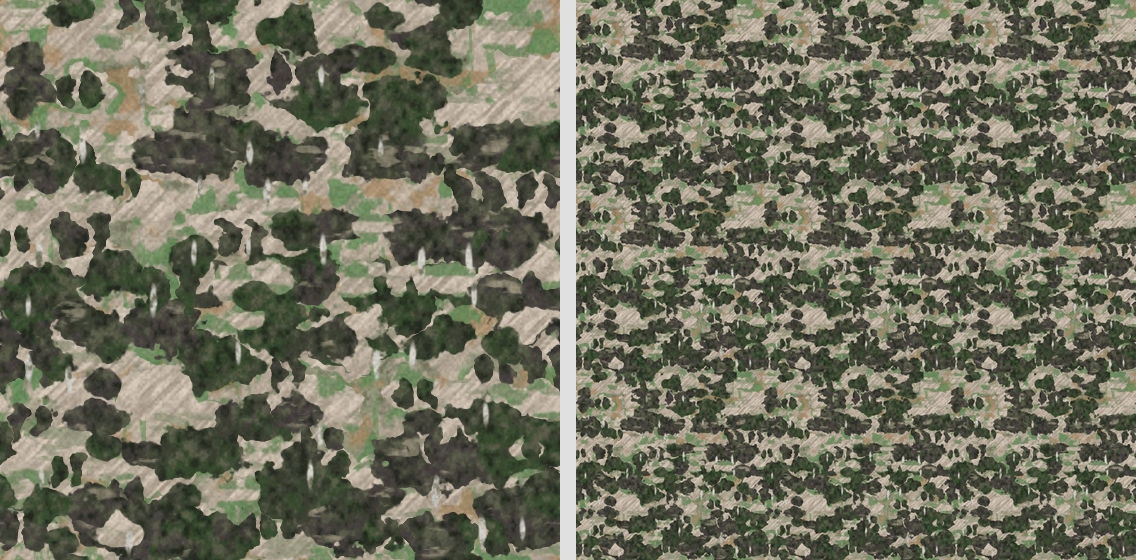
Left: one tile. Right: repeated 3 by 3.
Give the GLSL for this texture, as a Shadertoy shader.

```glsl
// Tiling woodland camouflage: dark ragged crowns and pale rocks over mossy, sandy ground.

const vec3 SHADOW = vec3(0.14, 0.16, 0.12);
const vec3 DARK   = vec3(0.24, 0.255, 0.20);
const vec3 MOSS   = vec3(0.35, 0.36, 0.285);
const vec3 OLIVE  = vec3(0.45, 0.45, 0.36);
const vec3 SAGE   = vec3(0.55, 0.56, 0.46);
const vec3 SAND   = vec3(0.67, 0.62, 0.55);
const vec3 PALE   = vec3(0.79, 0.74, 0.68);
const vec3 FERN   = vec3(0.20, 0.31, 0.17);
const vec3 FRESH  = vec3(0.37, 0.53, 0.33);
const vec3 OCHRE  = vec3(0.64, 0.52, 0.37);
const vec3 PLUM   = vec3(0.29, 0.25, 0.26);
const vec3 BARK   = vec3(0.80, 0.79, 0.76);

const float EDGE = 0.0022;    // half width of a patch edge, in canvas units
const float RAGGED = 1.25;    // how far noise bends the outlines
const float GRAIN = 0.15;     // strength of the finest speckle

const int ROCK = 0;
const int CROWN = 1;
const int PAIR = 2;
const int TRUNK = 3;

// Fine textures shared by all materials at one point
struct Detail { float leaf, brush, slash, blotch; vec2 bend; };

float hash(vec2 p) {
    vec3 q = fract(p.xyx * 0.1031);
    q += dot(q, q.yzx + 33.33);
    return fract((q.x + q.y) * q.z);
}

// Value noise that wraps after the given whole period
float noise(vec2 p, vec2 period) {
    vec2 i = floor(p), f = fract(p);
    f = f * f * (3.0 - 2.0 * f);
    vec2 a = mod(i, period), b = mod(i + 1.0, period);
    return mix(mix(hash(a), hash(vec2(b.x, a.y)), f.x),
               mix(hash(vec2(a.x, b.y)), hash(b), f.x), f.y);
}

float fbm(vec2 uv, vec2 freq) {
    float sum = 0.0, amp = 0.533;
    for (int i = 0; i < 4; i++) {
        sum += amp * noise(uv * freq, freq);
        freq *= 2.0;
        amp *= 0.5;
    }
    return sum;
}

// Colour of a patch; q runs from -1 to 1 across it
vec3 material(int kind, vec2 q, float tint, Detail d) {
    if (kind == TRUNK) return mix(OLIVE, BARK, smoothstep(0.2, 0.55, d.leaf));
    if (kind == ROCK) {
        vec3 c = mix(SAND, PALE, smoothstep(0.2, 0.75, 0.6 * d.brush + 0.4 * d.leaf + 0.12 * q.y));
        c = mix(c, SAGE, 0.75 * smoothstep(0.60, 0.75, d.slash));
        float fringe = smoothstep(0.35, 0.6, abs(q.y + 0.2) + 0.5 * (d.blotch - 0.5));
        return mix(c, mix(FRESH, SAGE, d.leaf), fringe * smoothstep(0.42, 0.58, d.blotch) * step(0.35, tint));
    }
    vec3 leafy = mix(DARK, tint > 0.62 ? FERN : PLUM, 0.65 * smoothstep(0.3, 0.65, d.blotch));
    vec3 c = mix(SHADOW, leafy, smoothstep(0.15, 0.5, d.leaf));
    c = mix(c, MOSS, smoothstep(0.48, 0.8, d.leaf + 0.08 * q.y));
    if (kind == CROWN && tint < 0.6) {
        float strokes = smoothstep(0.60, 0.74, d.slash) * smoothstep(0.95, 0.6, length(q));
        c = mix(c, mix(OLIVE, SAND, d.leaf), 0.85 * strokes);
    }
    return c;
}

// Scatters ragged ellipses on a wrapped, jittered grid; radius is in cells
vec3 scatter(vec3 col, vec2 uv, int kind, float cells, float seed, float share, vec2 radius, Detail d) {
    vec2 p = uv * cells, base = floor(p);
    for (int j = -1; j <= 1; j++)
    for (int i = -1; i <= 1; i++) {
        vec2 cell = base + vec2(i, j);
        vec2 id = mod(cell, cells) + seed;
        if (hash(id) > share) continue;
        vec2 jitter = vec2(hash(id + 17.3), hash(id + 41.7));
        float tint = hash(id + 73.1);
        vec2 size = radius * mix(0.75, 1.25, hash(id + 97.9));
        vec2 q = (p - cell - 0.2 - 0.6 * jitter) / size;
        vec2 r = q + d.bend * RAGGED * (kind == TRUNK ? 0.7 : 1.0);
        if (kind == PAIR) r.x = (abs(r.x) - 0.55) / 0.42;
        float soft = EDGE * cells / min(size.x, size.y);
        float mask = smoothstep(soft, -soft, length(r) - 1.0);
        col = mix(col, material(kind, q, tint, d), mask);
    }
    return col;
}

void mainImage(out vec4 fragColor, in vec2 fragCoord) {
    vec2 uv = fragCoord / iResolution.xy;

    Detail d;
    d.leaf = fbm(uv, vec2(72.0, 64.0));
    d.brush = noise(vec2(130.0 * (uv.x - uv.y), 26.0 * uv.y), vec2(130.0, 26.0));
    d.slash = fbm(uv + 0.31, vec2(20.0, 46.0));
    d.blotch = fbm(uv + 0.57, vec2(34.0));
    d.bend = vec2(fbm(uv + 0.13, vec2(28.0)), fbm(uv + 0.79, vec2(28.0))) - 0.5;

    // Ground: sand and sage with ochre stains, green tufts and thin stems
    vec3 col = mix(OLIVE, SAGE, smoothstep(0.25, 0.5, d.leaf));
    col = mix(col, mix(SAND, PALE, 0.6 * d.brush), smoothstep(0.40, 0.54, fbm(uv + 0.43, vec2(17.0))));
    col = mix(col, OCHRE, 0.7 * smoothstep(0.54, 0.68, fbm(uv + 0.23, vec2(22.0))));
    col = mix(col, FRESH, 0.8 * smoothstep(0.57, 0.68, fbm(uv + 0.67, vec2(30.0, 24.0))));
    col = mix(col, FRESH, 0.6 * smoothstep(0.66, 0.78, fbm(uv + 0.91, vec2(60.0, 13.0))));

    // Patches from back to front
    col = scatter(col, uv, ROCK, 9.0, 11.0, 0.70, vec2(0.60, 0.42), d);
    col = scatter(col, uv, CROWN, 9.0, 131.0, 0.56, vec2(0.62, 0.43), d);
    col = scatter(col, uv, ROCK, 13.0, 257.0, 0.26, vec2(0.55, 0.40), d);
    col = scatter(col, uv, PAIR, 11.0, 389.0, 0.32, vec2(0.48, 0.36), d);
    col = scatter(col, uv, CROWN, 14.0, 523.0, 0.24, vec2(0.58, 0.42), d);
    col = scatter(col, uv, TRUNK, 10.0, 661.0, 0.28, vec2(0.055, 0.21), d);

    // Fine speckle
    float speckle = noise(uv * 230.0, vec2(230.0)) + 0.5 * d.brush - 0.75;
    fragColor = vec4(col * (1.0 + GRAIN * speckle), 1.0);
}
```
